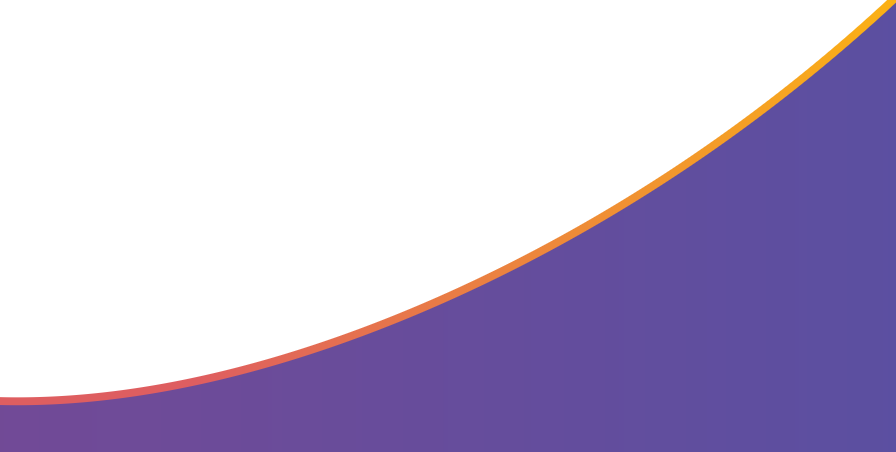
A Shadertoy shader for this background:

```glsl
#define VALLEY vec2(0.0195, 0.0566)
#define BEND vec3(0.6236, -0.3303, 0.1762)
#define BAND_HALF_WIDTH 0.0044
#define PAPER vec3(1.0)
#define VIOLET_LEFT vec3(0.445, 0.290, 0.590)
#define VIOLET_RIGHT vec3(0.358, 0.310, 0.630)
#define CORAL vec3(0.872, 0.368, 0.378)
#define AMBER vec3(0.985, 0.695, 0.080)

// Height of the rising curve, in canvas widths
float curveHeight(float x) {
    float s = x - VALLEY.x;
    return VALLEY.y + s * s * (BEND.x + s * (BEND.y + s * BEND.z));
}

float curveSlope(float x) {
    float s = x - VALLEY.x;
    return s * (2.0 * BEND.x + s * (3.0 * BEND.y + s * 4.0 * BEND.z));
}

// Approximate signed distance to the curve, positive above it
float curveDistance(vec2 p) {
    float slope = curveSlope(p.x);
    return (p.y - curveHeight(p.x)) / sqrt(1.0 + slope * slope);
}

// Antialiased coverage of the region where d is negative
float coverage(float d, float pixel) {
    return clamp(0.5 - d / pixel, 0.0, 1.0);
}

void mainImage(out vec4 fragColor, in vec2 fragCoord) {
    float pixel = 1.0 / iResolution.x;
    vec2 p = fragCoord * pixel;
    float d = curveDistance(p);

    // Horizontal gradients for the hill and its rim
    vec3 hill = mix(VIOLET_LEFT, VIOLET_RIGHT, p.x);
    vec3 rim = mix(CORAL, AMBER, clamp((p.x - 0.22) / 0.78, 0.0, 1.0));

    // Layers: paper, rim, hill
    vec3 color = mix(PAPER, rim, coverage(d - BAND_HALF_WIDTH, pixel));
    color = mix(color, hill, coverage(d + BAND_HALF_WIDTH, pixel));

    fragColor = vec4(color, 1.0);
}
```
